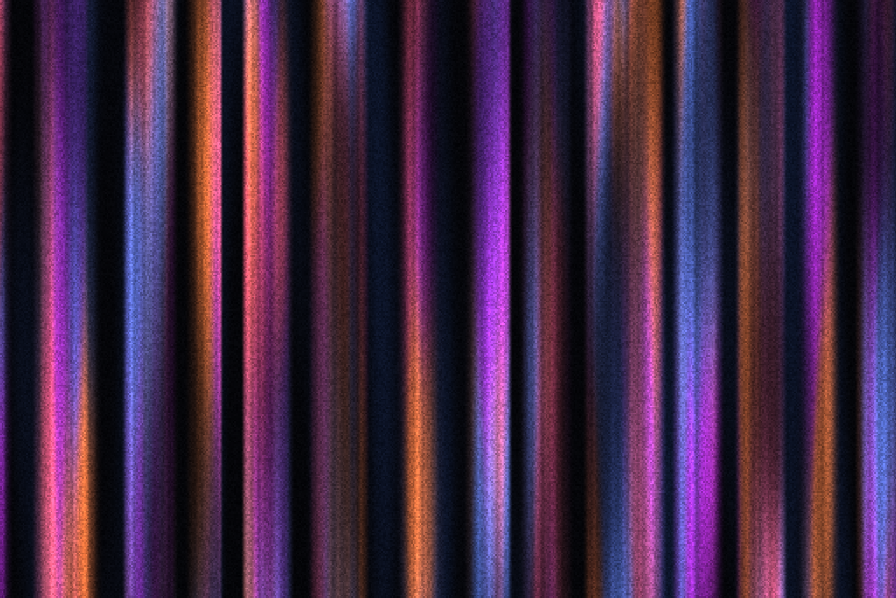
Give the GLSL for this background, as a Shadertoy shader.

```glsl
// Tall curtains of coloured light on near-black, with fine vertical streaks and grain.
// Jittered columns set the lit bands and dark gaps; stretched gradient noise
// blends four hues along each band and fades its brightness.

#define BAND_COUNT 8.8      // bands per canvas height
#define BAND_JITTER 0.55    // unevenness of band spacing
#define HUE_SCALE vec2(13.0, 1.15)
#define HUE_CONTRAST 7.5
#define FADE_SCALE vec2(11.0, 1.2)
#define STREAK_DEPTH 0.55
#define GRAIN_CELLS 342.0   // grains per canvas height
#define GRAIN_DEPTH 0.42
#define EXPOSURE 1.08
#define GAP_COLOR vec3(0.018, 0.020, 0.034)
#define GAP_GLOW vec3(0.030, 0.060, 0.130)

// Hue in rgb, share bias in w: orange, pink, violet, blue
const vec4 HUES[4] = vec4[4](
    vec4(0.82, 0.40, 0.17, 0.00),
    vec4(0.88, 0.31, 0.43, -0.03),
    vec4(0.56, 0.12, 0.68, 0.06),
    vec4(0.29, 0.39, 0.73, 0.08));

float hash(vec2 p) {
    vec3 q = fract(p.xyx * vec3(0.1031, 0.1030, 0.0973));
    q += dot(q, q.yzx + 33.33);
    return fract((q.x + q.y) * q.z);
}

float cornerSlope(vec2 cell, vec2 offset) {
    float angle = 6.2832 * hash(cell);
    return dot(vec2(cos(angle), sin(angle)), offset);
}

float gradientNoise(vec2 p) {
    vec2 i = floor(p), f = fract(p);
    vec2 u = f * f * f * (f * (f * 6.0 - 15.0) + 10.0);
    vec2 e = vec2(1.0, 0.0);
    float low = mix(cornerSlope(i, f), cornerSlope(i + e, f - e), u.x);
    float high = mix(cornerSlope(i + e.yx, f - e.yx), cornerSlope(i + 1.0, f - 1.0), u.x);
    return mix(low, high, u.y);
}

// Lit part of each column, with one edge often crisper than the other
float bandMask(float x) {
    float t = x * BAND_COUNT + BAND_JITTER * gradientNoise(vec2(x * 5.0, 3.7)) + 20.35;
    float id = floor(t), f = t - id;
    float width = mix(0.70, 1.0, hash(vec2(id, 1.0)));
    float riseShape = hash(vec2(id, 2.0));
    float rise = mix(0.05, 0.45, riseShape * riseShape);
    float fall = mix(0.06, 0.50, hash(vec2(id, 3.0)));
    return smoothstep(0.0, rise, f) * (1.0 - smoothstep(width - fall, width, f));
}

// Softmax blend of the hues, each steered by its own noise field
vec3 curtainHue(vec2 p) {
    vec3 sum = vec3(0.0);
    float total = 0.0;
    for (int k = 0; k < 4; k++) {
        vec2 shift = vec2(31.3, 17.45) * float(k + 1);
        float field = gradientNoise(p * HUE_SCALE + shift)
                    + 0.45 * gradientNoise(p * vec2(42.0, 0.7) + shift.yx);
        float weight = exp(HUE_CONTRAST * (field + HUES[k].w));
        sum += weight * HUES[k].rgb;
        total += weight;
    }
    return sum / total;
}

void mainImage(out vec4 fragColor, in vec2 fragCoord) {
    vec2 p = fragCoord / iResolution.y;

    // Slow fades along the bands
    float fade = gradientNoise(p * FADE_SCALE + vec2(7.2, 40.4));
    float light = bandMask(p.x) * mix(0.22, 1.0, smoothstep(-0.40, 0.38, fade));

    // Fine streaks, nearly constant with height
    float streak = gradientNoise(vec2(p.x * 58.0, p.y * 0.5 + 60.3))
                 + 0.7 * gradientNoise(vec2(p.x * 131.0, p.y * 0.4 + 80.6));
    light *= 1.0 + STREAK_DEPTH * streak;

    // Faint blue glow left in the gaps
    float glow = smoothstep(-0.15, 0.45, gradientNoise(p * vec2(16.0, 0.8) + 90.4));
    vec3 color = GAP_COLOR + GAP_GLOW * glow + EXPOSURE * light * curtainHue(p);

    // Film grain, stronger in the light
    vec2 grainCell = floor(p * GRAIN_CELLS);
    float grain = hash(grainCell + 11.0) + hash(grainCell + 517.0) - 1.0;
    color += grain * GRAIN_DEPTH * (0.03 + 0.5 * color);

    fragColor = vec4(clamp(color, 0.0, 1.0), 1.0);
}
```
